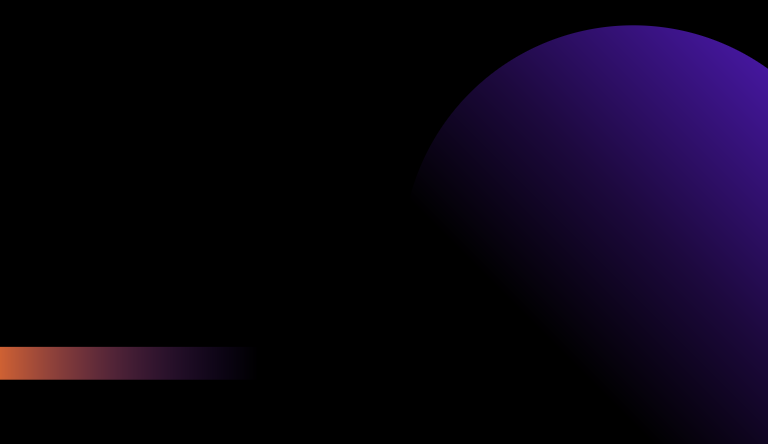
Reproduce this background procedurally as a WebGL 1 fragment shader.

```glsl
precision highp float;
// A violet disc fading diagonally into black, and an ember bar on the left
// that cools to violet as it fades out. Lengths are in canvas heights; both
// shapes are signed distances with edges smoothed over one pixel.

#define DISC_CENTER vec2(1.426, 0.423)
#define DISC_RADIUS 0.520
#define FADE_START 0.470
#define FADE_MIDDLE 0.946
#define FADE_END 1.577
#define BAR_LENGTH 0.581
#define BAR_CENTER_Y 0.1818
#define BAR_HALF_HEIGHT 0.0370
#define DUSK vec3(0.112, 0.035, 0.240)
#define VIOLET vec3(0.270, 0.090, 0.620)
#define EMBER vec3(0.810, 0.380, 0.200)

uniform vec2 u_resolution;

// Coverage of a shape from its signed distance, negative inside.
float coverage(float dist) {
  return clamp(0.5 - dist * u_resolution.y, 0.0, 1.0);
}

// Position of x between two stops, limited to 0..1.
float ramp(float start, float end, float x) {
  return clamp((x - start) / (end - start), 0.0, 1.0);
}

// Black to dusk to violet, towards the upper right.
vec3 discColor(vec2 p) {
  float diagonal = p.x + p.y - 1.0;
  vec3 lower = DUSK * ramp(FADE_START, FADE_MIDDLE, diagonal);
  return mix(lower, VIOLET, ramp(FADE_MIDDLE, FADE_END, diagonal));
}

// Ember to violet while the opacity drops to zero.
vec3 barColor(float x) {
  float t = ramp(0.0, BAR_LENGTH, x);
  return mix(EMBER, VIOLET, t) * (1.0 - t);
}

void main() {
  vec2 p = gl_FragCoord.xy / u_resolution.y;

  float disc = coverage(length(p - DISC_CENTER) - DISC_RADIUS);
  float bar = coverage(abs(p.y - BAR_CENTER_Y) - BAR_HALF_HEIGHT);

  vec3 color = discColor(p) * disc + barColor(p.x) * bar;
  gl_FragColor = vec4(color, 1.0);
}
```
